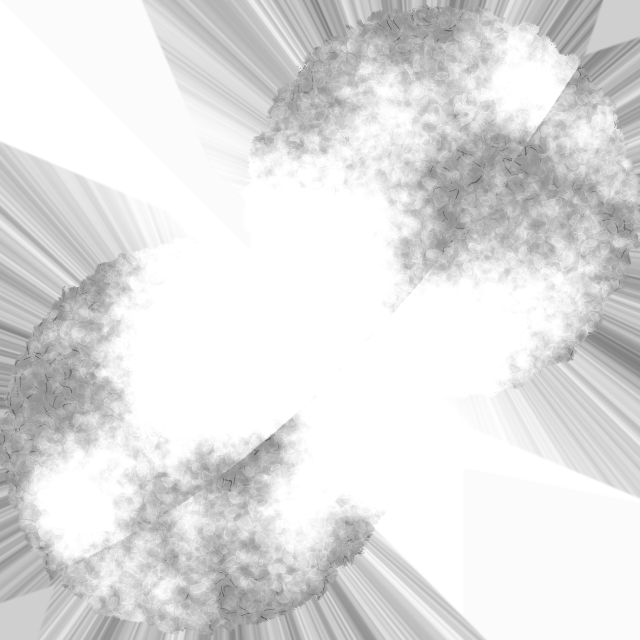
Give the GLSL for this background, as a Shadertoy shader.

```glsl
float hash(vec2 p) {
    return fract(sin(dot(p, vec2(127.1, 311.7))) * 43758.5453);
}

float noise(vec2 p) {
    vec2 i = floor(p), f = fract(p);
    f = f * f * (3.0 - 2.0 * f);
    return mix(mix(hash(i), hash(i + vec2(1, 0)), f.x),
               mix(hash(i + vec2(0, 1)), hash(i + vec2(1, 1)), f.x), f.y);
}

float fbm(vec2 p) {
    float sum = 0.0, amp = 0.5;
    for (int i = 0; i < 6; i++) {
        sum += amp * noise(p);
        p = mat2(1.6, 1.2, -1.2, 1.6) * p + 7.3;
        amp *= 0.55;
    }
    return sum / 1.08;
}

// Sum of soft lights: centre, radius, strength
float softLight(vec2 p, vec4 lights[9]) {
    float sum = 0.0;
    for (int i = 0; i < 9; i++) {
        vec2 d = (p - lights[i].xy) / lights[i].z;
        sum += lights[i].w * exp(-dot(d, d));
    }
    return sum;
}

// Overlapping translucent discs with pale rims
float petals(vec2 p) {
    float tone = 0.5;
    for (int layer = 0; layer < 4; layer++) {
        vec2 g = p * (36.0 + 13.0 * float(layer)) + 17.0 * float(layer);
        for (int k = 0; k < 9; k++) {
            vec2 cell = floor(g) + vec2(k % 3 - 1, k / 3 - 1);
            vec2 centre = cell + vec2(hash(cell), hash(cell + 5.2));
            float d = length(g - centre) - mix(0.25, 0.65, hash(cell + 9.1));
            float disc = smoothstep(0.04, -0.04, d);
            tone = mix(tone, hash(cell + 3.7), 0.35 * disc);
            tone += 0.12 * disc * smoothstep(-0.16, 0.0, d);
        }
    }
    return tone;
}

// Short thin strokes at random angles
float scratches(vec2 p) {
    vec2 g = p * 65.0;
    float ink = 0.0;
    for (int k = 0; k < 9; k++) {
        vec2 cell = floor(g) + vec2(k % 3 - 1, k / 3 - 1);
        vec2 d = g - cell - vec2(hash(cell + 1.3), hash(cell + 8.6));
        float angle = 6.283 * hash(cell + 4.4);
        vec2 dir = vec2(cos(angle), sin(angle));
        d -= dir * clamp(dot(d, dir), -0.45, 0.45);
        ink = max(ink, smoothstep(0.1, 0.02, length(d)) * hash(cell + 2.9));
    }
    return ink;
}

// Radial streaks, pale facets and the white wedges around the lobes
float surroundings(vec2 p, float along, float across) {
    float side = along < 0.0 ? -1.0 : 1.0;
    vec2 ray = (p - 0.5) * side - vec2(0.153, 0.144);
    float angle = atan(ray.y, ray.x);
    float streak = 0.35 * noise(vec2(angle * 9.0, side * 3.0 + 10.0))
                 + 0.35 * noise(vec2(angle * 38.0, side * 5.0 + 30.0))
                 + 0.3 * noise(vec2(angle * 110.0, side * 7.0 + 50.0));
    float tone = 0.7 + 0.6 * (streak - 0.5);
    tone = mix(0.96 + 0.15 * (streak - 0.5), tone, smoothstep(0.04, 0.33, abs(along)));

    // Flat facets in the two far corners
    float facet = abs(across) - 0.5 * (abs(along) - 0.585);
    tone = mix(tone, 0.81, smoothstep(0.003, -0.003, facet));

    float halfWidth = across > 0.0 && along < 0.0 ? 0.17 : 0.06 + 0.41 * (abs(across) - 0.316);
    float wedge = smoothstep(0.003, -0.003, abs(along) - max(halfWidth, 0.05));
    float upper = smoothstep(-0.002, 0.002, along) * step(across, 0.0);
    float lower = smoothstep(0.722, 0.726, p.x) * smoothstep(0.002, -0.002, p.y - 0.27 + 0.2 * (p.x - 0.722));
    tone = mix(tone, 1.0 - 0.015 * max(upper, lower), wedge);

    // Haze at the waist
    float haze = exp(-pow(length(p - vec2(0.31, 0.7)) / 0.085, 2.0))
               + 1.3 * exp(-pow(length(p - vec2(0.66, 0.31)) / 0.11, 2.0));
    return mix(tone, 1.0, clamp(haze, 0.0, 1.0) * (1.0 - max(upper, lower) * wedge));
}

void mainImage(out vec4 fragColor, in vec2 fragCoord) {
    vec2 p = fragCoord / iResolution.xy;
    vec2 q = p - 0.5;
    float along = (q.x + q.y) * 0.7071, across = (q.x - q.y) * 0.7071;
    vec2 warped = p + 0.012 * (vec2(noise(p * 60.0), noise(p * 60.0 + 31.0)) - 0.5);

    // Lights on either side of the curved seam
    float above = softLight(warped, vec4[9](
        vec4(0.42, 0.52, 0.17, 1.7), vec4(0.36, 0.42, 0.13, 0.9), vec4(0.55, 0.66, 0.12, 0.7),
        vec4(0.32, 0.69, 0.09, 0.9), vec4(0.82, 0.88, 0.10, 1.0), vec4(0.60, 0.84, 0.08, 0.55),
        vec4(0.24, 0.46, 0.10, 0.4), vec4(0.125, 0.205, 0.09, 1.0), vec4(0.24, 0.32, 0.08, 0.5)));
    float below = softLight(warped, vec4[9](
        vec4(0.62, 0.43, 0.13, 1.4), vec4(0.64, 0.30, 0.13, 1.2), vec4(0.78, 0.50, 0.11, 0.7),
        vec4(0.45, 0.19, 0.08, 0.7), vec4(0.93, 0.79, 0.08, 0.65), vec4(0.22, 0.07, 0.10, 0.6),
        vec4(0.30, 0.21, 0.05, 0.45), vec4(0.53, 0.31, 0.08, 0.6), vec4(0.89, 0.57, 0.08, 0.35)));
    float seam = p.y - (0.08 + 0.27 * p.x + 0.7 * p.x * p.x);
    float glow = mix(below, above, smoothstep(-0.002, 0.002, seam));

    // Clouded petal texture, inked where it is dark
    float petal = petals(warped) - 0.5;
    float cloud = 0.7 * (fbm(p * 13.0) - 0.5) + 0.6 * (fbm(p * 55.0) - 0.5) + 0.45 * petal;
    float bright = smoothstep(0.0, 1.0, glow + 0.1 + cloud);
    float lobes = mix(0.59, 1.0, bright) + 0.1 * petal * (1.0 - bright);
    lobes -= 0.22 * scratches(warped) * smoothstep(0.3, 0.0, bright);

    // Two ragged discs over the surroundings
    float edge = min(length(p - vec2(0.69, 0.682)), length(p - vec2(0.308, 0.316))) - 0.308;
    edge += 0.018 * (noise(p * 50.0) - 0.5) + 0.02 * petal;
    float tone = mix(surroundings(p, along, across), lobes, smoothstep(0.003, -0.003, edge));
    fragColor = vec4(vec3(clamp(tone, 0.0, 1.0)), 1.0);
}
```
